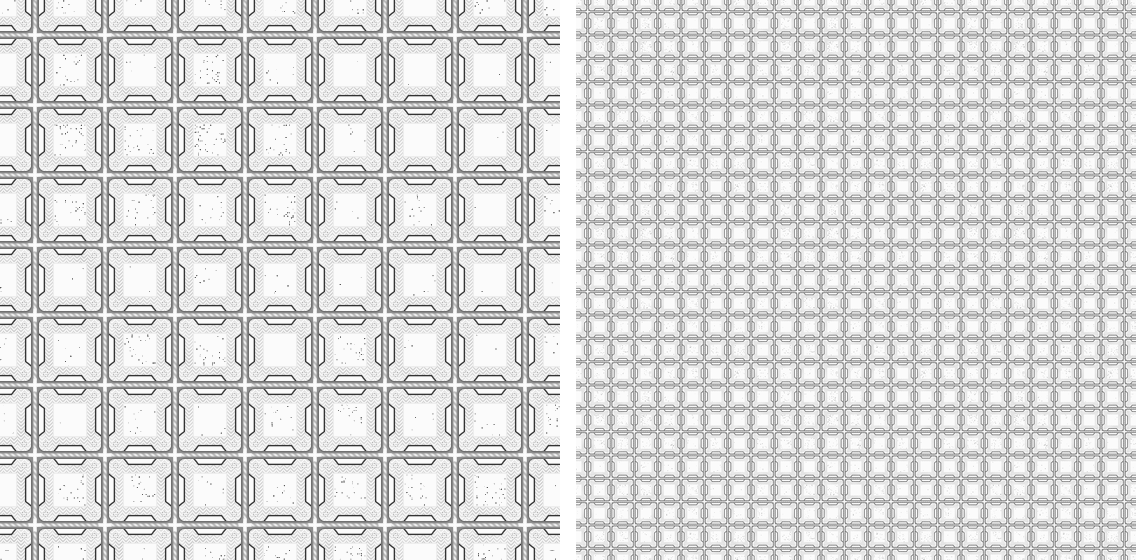
Left: one tile. Right: repeated 3 by 3.
A Shadertoy shader for this pattern:

```glsl
// Eight by eight light wall panels: grey double seams, white crosses at the
// joints, dark edge clamps, a zigzag hatched frame and a speckled centre plate.
// Each cell is folded by symmetry and drawn with distance functions.

const float REPEATS = 8.0;
const float SPECKS_PER_CELL = 40.0;
const float TAU = 6.2831853;

const float WHITE = 0.985;
const float PALE = 0.91;
const float LIGHT = 0.82;
const float MID = 0.56;
const float STEEL = 0.44;
const float DARK = 0.20;

float hash(vec2 p) {
    vec3 h = fract(vec3(p.xyx) * 0.1031);
    h += dot(h, h.yzx + 33.33);
    return fract((h.x + h.y) * h.z);
}

// Coverage of a shape with signed distance d, over an edge of width px.
float fill(float d, float px) {
    return clamp(0.5 - d / px, 0.0, 1.0);
}

float gradientDot(vec2 corner, vec2 offset, float period) {
    float angle = TAU * hash(mod(corner, period) + 17.0);
    return dot(vec2(cos(angle), sin(angle)), offset);
}

// Gradient noise that wraps after a whole number of lattice steps.
float wrapNoise(vec2 p, float period) {
    vec2 i = floor(p), f = fract(p);
    vec2 u = f * f * f * (f * (f * 6.0 - 15.0) + 10.0);
    vec2 e = vec2(0.0, 1.0);
    float low = mix(gradientDot(i, f, period), gradientDot(i + e.yx, f - e.yx, period), u.x);
    float high = mix(gradientDot(i + e.xy, f - e.xy, period), gradientDot(i + e.yy, f - e.yy, period), u.x);
    return mix(low, high, u.y);
}

float roundBox(vec2 p, float halfSize, float radius) {
    vec2 d = abs(p) - halfSize + radius;
    return length(max(d, 0.0)) + min(max(d.x, d.y), 0.0) - radius;
}

// Trapezoid on the panel edge: a runs along the seam, h is depth from it.
float clampShape(float a, float h) {
    return max(h - 0.143, (a + 0.8 * h - 0.283) / 1.28);
}

// Zigzag strokes, 0 to 1.
float zigzag(vec2 q) {
    float bend = abs(fract(q.x * 10.0) - 0.5) * 0.1;
    return 0.5 + 0.5 * sin(TAU * 20.0 * (q.y + bend));
}

// Broken ring with a small slot.
float screw(vec2 p, float px) {
    float ring = fill(abs(length(p) - 0.034) - 0.006, px);
    float dashes = 0.6 + 0.4 * cos(8.0 * atan(p.y, p.x + 1e-5));
    float slot = fill(max(abs(p.x) - 0.012, abs(p.y) - 0.004), px);
    return max(ring * dashes, 0.5 * slot);
}

// Scattered grains: x is coverage, y is grey value.
vec2 specks(vec2 p, float density, float px) {
    vec2 g = p * SPECKS_PER_CELL;
    vec2 id = mod(floor(g), REPEATS * SPECKS_PER_CELL);
    vec2 jitter = 0.3 * (vec2(hash(id + 5.3), hash(id + 9.7)) - 0.5);
    float grain = fill(length(fract(g) - 0.5 - jitter) - 0.4, px * SPECKS_PER_CELL);
    return vec2(grain * step(hash(id), density), mix(0.3, 0.85, hash(id + 2.1)));
}

void mainImage(out vec4 fragColor, in vec2 fragCoord) {
    vec2 p = fragCoord / iResolution.xy * REPEATS;
    float px = REPEATS / min(iResolution.x, iResolution.y);
    vec2 id = mod(floor(p + 0.5), REPEATS);
    vec2 q = fract(p + 0.5) - 0.5;
    vec2 s = abs(q);
    float along = min(s.x, s.y);
    float reach = max(s.x, s.y);
    float wear = wrapNoise(p * 3.0, REPEATS * 3.0);

    // Hatched frame, strongest beside the centre plate
    float strength = mix(0.65, 1.0, fill(reach - 0.36, px));
    float hatch = zigzag(q) * strength * (0.9 + 0.5 * wear);
    float shade = mix(WHITE, LIGHT - 0.02, clamp(hatch, 0.0, 1.0));

    // Corner screws on pale pads
    vec2 corner = s - 0.347;
    shade = mix(shade, 0.96, fill(length(corner) - 0.05, px));
    shade = mix(shade, 0.62, screw(corner, px));

    // Centre plate with its own amount of grit
    float plate = roundBox(q, 0.24, 0.01);
    shade = mix(shade, WHITE, fill(plate, px));
    shade = mix(shade, PALE, fill(abs(plate) - 0.006, px));
    float grit = hash(id + 31.0);
    float density = (0.008 + 0.09 * grit * grit) * clamp(0.8 + 2.2 * wear, 0.1, 2.0);
    vec2 grain = specks(p, density, px);
    shade = mix(shade, grain.y, grain.x * fill(plate + 0.015, px));

    // Edge clamps
    float bracket = clampShape(along, 0.5 - reach);
    shade = mix(shade, WHITE, fill(bracket, px));
    shade = mix(shade, DARK, fill(abs(bracket + 0.009) - 0.010, px));

    // Grey rim, thickened at the corners
    float outer = roundBox(q, 0.478, 0.03);
    float inner = roundBox(q, 0.443, 0.085);
    float rimTone = mix(MID, STEEL, fill(abs(inner - 0.009) - 0.009, px));
    shade = mix(shade, rimTone, fill(-inner, px));

    // Striped seam strip and white cross at the joints
    float stripes = 0.5 + 0.5 * sin(TAU * 12.0 * (p.x + p.y));
    shade = mix(shade, mix(0.72, 0.95, stripes), fill(-outer, px));
    vec2 joint = 0.5 - s;
    float cross = max(min(joint.x, joint.y) - 0.024, max(joint.x, joint.y) - 0.092);
    shade = mix(shade, WHITE, fill(cross, px));

    fragColor = vec4(vec3(shade), 1.0);
}
```
